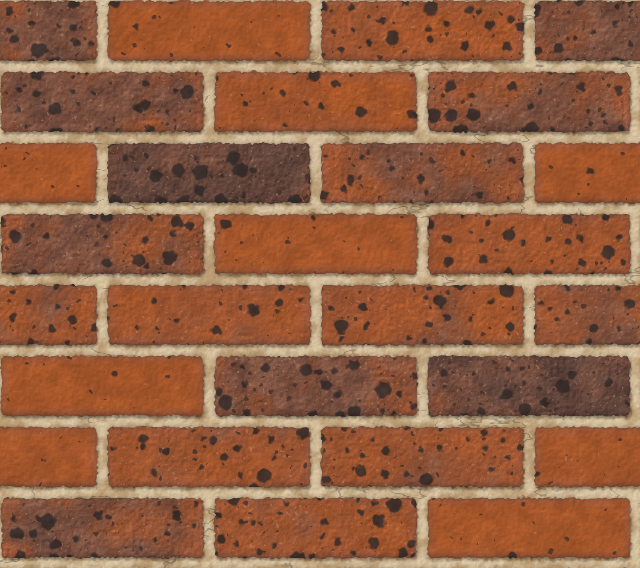
Write a Shadertoy shader that draws this texture.

```glsl
// Weathered brick wall in running bond: three bricks across, eight courses.
// Rounded boxes with ragged edges sit in sandy mortar; each brick has its own
// amount of soot, and hashed cells scatter burnt spots and pale grit over it.

// Soot per brick, three to a course, from the bottom course up
const float SOOT[24] = float[24](
    .75, .42, .0,   .40, .42, .05,  .0, .70, 1.,   .30, .42, .48,
    .75, .05, .40,  1., .66, .0,    .72, .22, .72,  .0, .40, .75);

float hash(vec2 p) {
    vec3 q = fract(p.xyx * .1031);
    q += dot(q, q.yzx + 33.33);
    return fract((q.x + q.y) * q.z);
}

float noise(vec2 p) {
    vec2 i = floor(p), f = fract(p);
    f = f * f * (3. - 2. * f);
    return mix(mix(hash(i), hash(i + vec2(1, 0)), f.x),
               mix(hash(i + vec2(0, 1)), hash(i + vec2(1, 1)), f.x), f.y);
}

float fbm(vec2 p) {
    float sum = 0., amp = .5;
    for (int i = 0; i < 4; i++) {
        sum += amp * noise(p);
        p = mat2(1.6, 1.2, -1.2, 1.6) * p + 7.3;
        amp *= .5;
    }
    return sum / .9375;
}

float roundBox(vec2 p, vec2 halfSize, float radius) {
    vec2 d = abs(p) - halfSize + radius;
    return length(max(d, 0.)) + min(max(d.x, d.y), 0.) - radius;
}

// Coverage of round spots, at most one per unit cell
float spots(vec2 p, float density, float maxRadius) {
    float cover = 0.;
    for (int y = -1; y <= 1; y++)
    for (int x = -1; x <= 1; x++) {
        vec2 cell = floor(p) + vec2(x, y);
        vec2 centre = cell + .15 + .7 * vec2(hash(cell + 3.7), hash(cell + 41.3));
        float size = hash(cell + 83.1);
        float radius = maxRadius * mix(.3, 1., size * size);
        float disc = 1. - smoothstep(radius - .08, radius + .06, length(p - centre));
        cover = max(cover, disc * step(hash(cell + 19.9), density));
    }
    return cover;
}

// Fine surface height, lit from the upper left
float grainLight(vec2 p) {
    vec2 toLight = vec2(-.5, .6);
    return noise(p) - noise(p + toLight) + .6 * (noise(p * 2.1) - noise(p * 2.1 + toLight));
}

vec3 mortarColor(vec2 p, float dist, float shadowDist) {
    float sand = fbm(p * 5.);
    vec3 col = mix(vec3(.74, .62, .46), vec3(.85, .765, .63), smoothstep(.25, .65, sand));
    col *= 1. + .08 * grainLight(p * 24.);
    // Broken hairline cracks
    float crack = 1. - smoothstep(.0, .022, abs(fbm(p * vec2(1.6, 4.) + 31.) - .5));
    col *= 1. - .25 * crack * smoothstep(.5, .65, noise(p * 2.3 + 9.));
    // Contact darkening and the shadow cast below each brick
    col *= 1. - .2 * exp(-max(dist, 0.) * 35.);
    return col * (1. - .22 * (1. - smoothstep(-.02, .025, shadowDist)));
}

vec3 brickColor(vec2 q, vec2 seed, float soot, float dist) {
    vec2 p = q + seed;
    float cloud = fbm(p * 1.7), mottle = fbm(p * 6. + 50.);
    float rim = smoothstep(-.15, .0, dist + .08 * (mottle - .5));

    // Fired clay: orange heart, redder and duller with soot and at the rim
    vec3 col = mix(vec3(.645, .335, .165), vec3(.57, .325, .22),
                   clamp(soot * 1.1 + (cloud - .5) * 1.2 * step(.1, soot), 0., 1.));
    col = mix(col, vec3(.57, .34, .25), .6 * rim);

    // Purple-brown burn, fading out towards the ends
    float burn = smoothstep(.45, .85, soot + .9 * (cloud - .5) + .25 * (mottle - .5)
                            - .3 * smoothstep(1., 1.45, abs(q.x)));
    col = mix(col, mix(vec3(.38, .25, .215), vec3(.52, .36, .285), mottle), .85 * burn);
    float char = smoothstep(.75, 1.15, soot + .8 * (fbm(p * 2.3 + 70.) - .5));
    col = mix(col, vec3(.31, .235, .215), .6 * char);
    col *= .88 + .24 * mottle;
    col *= 1. + (.1 + .14 * soot) * grainLight(p * 22.);

    // Pale grit, pinholes and large burnt spots with ragged outlines
    vec2 ragged = p + .05 * (vec2(noise(p * 17.), noise(p * 17. + 40.)) - .5);
    float grit = spots(ragged * 11. + 5., .05 + .45 * smoothstep(.1, .5, soot), .2);
    col = mix(col, vec3(.74, .56, .44), .42 * grit);
    float pits = spots(ragged * 8. + 23., .08 + .24 * soot, .27);
    col = mix(col, vec3(.25, .18, .16), .75 * pits);
    float burnt = spots(ragged * 3.6 + 61., .04 + .5 * smoothstep(.05, .45, soot), .4);
    col = mix(col, vec3(.2, .165, .16) * (.8 + .4 * mottle), .85 * burnt);

    // Worn edge, darker along the underside
    float underside = smoothstep(.32, .43, -q.y);
    return col * (1. - .14 * underside - .12 * smoothstep(-.04, .01, dist));
}

void mainImage(out vec4 fragColor, in vec2 fragCoord) {
    // One unit is one course; bricks are centred on their cells
    vec2 p = fragCoord / iResolution.xy * vec2(9, 8) - vec2(1.44, .563);
    float course = floor(p.y + .5);
    float shift = 1.5 * mod(course, 2.);
    float column = floor((p.x - shift) / 3. + .5);
    vec2 q = p - vec2(column * 3. + shift, course);
    vec2 id = mod(vec2(column, course), vec2(3, 8));
    float soot = SOOT[int(id.y) * 3 + int(id.x)];

    // Ragged brick outline
    float chips = .035 * (fbm(p * 9.) - .5) + .03 * (noise(p * 27.) - .5);
    vec2 halfSize = vec2(1.42, .42);
    float dist = roundBox(q, halfSize, .07) + chips;
    float shadowDist = roundBox(q + vec2(-.01, .035), halfSize, .07) + chips;

    float pixel = 8. / iResolution.y;
    float inside = 1. - smoothstep(-.6 * pixel, .6 * pixel, dist);
    vec3 col = mix(mortarColor(p + 20., dist, shadowDist),
                   brickColor(q, 13.7 * id + 10., soot, dist), inside);
    fragColor = vec4(col, 1);
}
```
